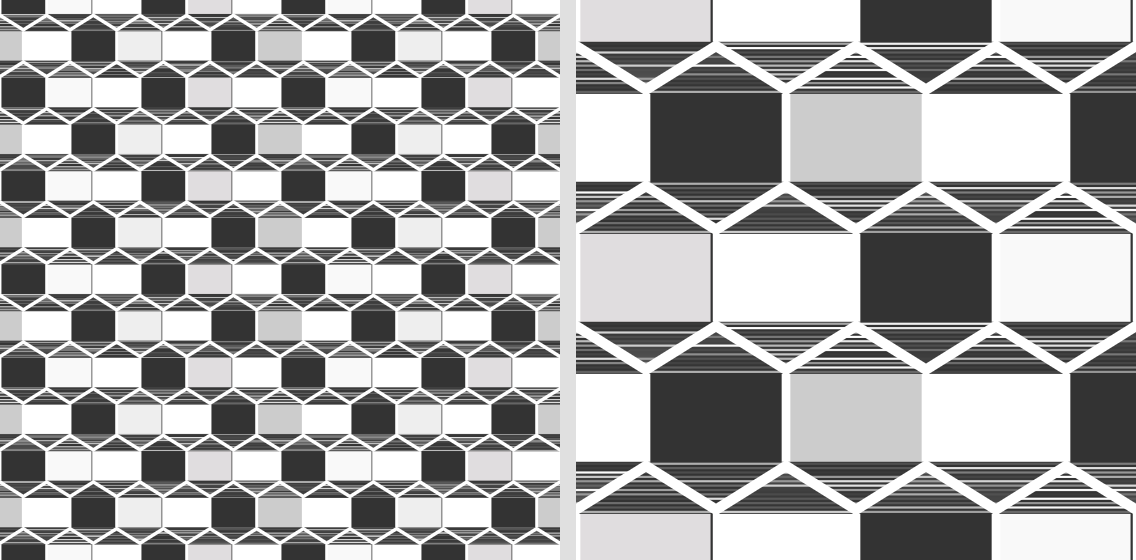
Left: the whole. Right: its middle third, enlarged.
Give the GLSL for this pattern, as a Shadertoy shader.

```glsl
// Rows of stretched hexagons, half a cell out of step, split by white zigzag lines.
// Each hexagon has a plain middle (dark, tinted or white) and caps of fine dark
// streaks. The zigzag picks the row, rounding picks the column; all counts wrap.

const float CELLS = 12.0;         // hexagons across and rows down
const float COLUMN_CYCLE = 6.0;   // columns before the tones repeat
const float ROW_SHIFT = 0.0156;   // vertical offset of the rows, in cells
const float ZIGZAG_HEIGHT = 0.156;
const float ZIGZAG_HALF = 0.037;  // half width of the white zigzag
const float FLAT_HALF = 0.314;    // half height of the plain middle
const float FILL_HALF = 0.469;    // half width of the plain middle
const float EDGE_HALF = 0.008;    // half width of the thin right edge
const float STREAK_PITCH = 0.03125;
const float STREAK_HALF = 0.25;   // half width of a streak, in pitches
const float STREAK_GLOW = 0.16;   // soft lightening towards the tips

const vec3 WHITE = vec3(1.0);
const vec3 DARK = vec3(0.2);
const vec3 PALE = vec3(0.975);
const vec3 MIST = vec3(0.935);
const vec3 ROSE_GREY = vec3(0.88, 0.867, 0.873);
const vec3 SILVER = vec3(0.8);

float hash(vec3 p) {
    p = fract(p * 0.1031 + 0.137);
    p += dot(p, p.yzx + 33.33);
    return fract((p.x + p.y) * p.z);
}

// Pixel coverage of a signed distance, negative inside
float cover(float d, float pixel) {
    return clamp(0.5 - d / pixel, 0.0, 1.0);
}

// Tones cycle dark, tinted, white along a row; the tint alternates
vec3 plainMiddle(float column, float odd, float x, float pixel) {
    float place = mod(column + odd, 3.0);
    float second = mod(floor((column + odd) / 3.0), 2.0);
    vec3 tint = odd < 0.5 ? mix(PALE, ROSE_GREY, second) : mix(SILVER, MIST, second);
    vec3 tone = place < 0.5 ? DARK : (place < 1.5 ? tint : WHITE);
    vec3 color = mix(WHITE, tone, cover(abs(x) - FILL_HALF, pixel));

    // Thin dark edge to the right of every tint but silver
    bool edged = place > 0.5 && place < 1.5 && (odd < 0.5 || second > 0.5);
    float edge = cover(abs(x - FILL_HALF) - EDGE_HALF, pixel);
    return edged ? mix(color, DARK, edge) : color;
}

// Horizontal streaks of random strength over a dark ground
vec3 streakedCap(float column, float odd, float y, float pixel) {
    float slot = y / STREAK_PITCH;
    float chance = hash(vec3(column, odd, floor(slot)));
    float strength = chance * sqrt(chance);
    float streak = cover((abs(fract(slot) - 0.5) - STREAK_HALF) * STREAK_PITCH, pixel);
    float rise = smoothstep(FLAT_HALF, 0.5 + ZIGZAG_HEIGHT, abs(y));
    float glow = STREAK_GLOW * rise * hash(vec3(column, odd, 40.0 + sign(y)));
    return mix(DARK + glow, WHITE, streak * strength);
}

void mainImage(out vec4 fragColor, in vec2 fragCoord) {
    vec2 uv = fragCoord / iResolution.xy;
    float pixel = CELLS / min(iResolution.x, iResolution.y);
    vec2 grid = vec2(uv.x, 1.0 - uv.y) * CELLS + vec2(0.0, ROW_SHIFT);

    // Zigzag boundary between the row above and the row below
    float upper = floor(grid.y);
    float flip = 1.0 - 2.0 * mod(upper, 2.0);
    float wave = 1.0 - 4.0 * abs(fract(grid.x) - 0.5);
    float below = grid.y - (upper + 0.5 + flip * ZIGZAG_HEIGHT * wave);
    float slope = 4.0 * ZIGZAG_HEIGHT;
    float lineDistance = abs(below) * inversesqrt(1.0 + slope * slope);

    // Hexagon under this point and the position inside it
    float row = upper + step(0.0, below);
    float odd = mod(row, 2.0);
    float across = grid.x - 0.5 * (1.0 - odd);
    float nearest = floor(across + 0.5);
    vec2 local = vec2(across - nearest, grid.y - row);
    float column = mod(nearest, COLUMN_CYCLE);

    vec3 middle = plainMiddle(column, odd, local.x, pixel);
    vec3 cap = streakedCap(column, odd, local.y, pixel);
    vec3 color = mix(cap, middle, cover(abs(local.y) - FLAT_HALF, pixel));
    color = mix(color, WHITE, cover(lineDistance - ZIGZAG_HALF, pixel));
    fragColor = vec4(color, 1.0);
}
```
